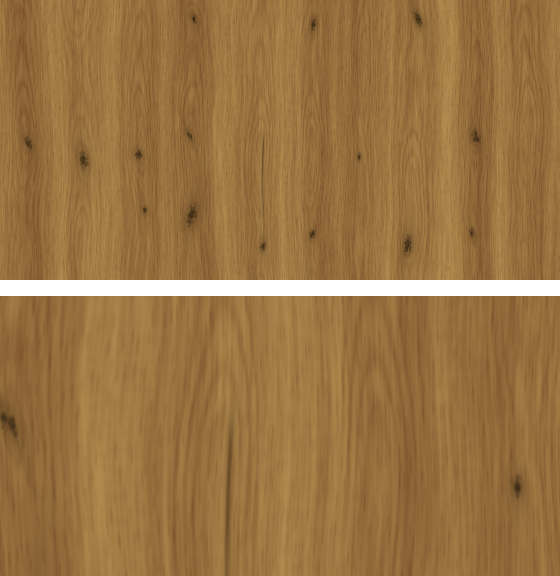
Top: the whole. Bottom: its middle third, enlarged.
This texture is drawn by a WebGL 2 fragment shader. Its source:

```glsl
#version 300 es
precision highp float;
// Oak veneer with upright grain: side by side strips, each with long oval
// growth rings around its heart line, ragged knots and faint cracks.
// Layered sines bend the strips; stretched cellular noise makes the fibres.
uniform vec2 u_resolution;
out vec4 fragColor;

#define STRIPS 5.0          // strips per canvas height
#define KNOT_ROWS 3.0       // knot slots per strip
#define KNOT_SHARE 0.66     // part of the slots holding a knot
#define CRACK_SHARE 0.22    // part of the strips with a crack
#define RING_DENSITY 82.0
#define RING_CONTRAST 1.15
#define FIBRE_CONTRAST 1.4
#define BAND_CONTRAST 1.0   // broad light and dark bands
#define WOOD vec3(0.612, 0.458, 0.254)
#define TONE_STEP vec3(0.046, 0.050, 0.031)
#define STAIN vec3(0.41, 0.29, 0.145)
#define KNOT_CORE vec3(0.23, 0.165, 0.085)

float hash(vec2 p) {
  vec3 q = fract(p.xyx * 0.1031);
  q += dot(q, q.yzx + 33.33);
  return fract((q.x + q.y) * q.z);
}

// Irregular wave in -1..1
float wave(float x, float seed) {
  return 0.5 * sin(x + seed) + 0.3 * sin(2.3 * x + 1.7 * seed)
       + 0.2 * sin(4.1 * x + 2.9 * seed);
}

// Distance to the nearest scattered point, about 0.5 on average
float cellular(vec2 p) {
  vec2 base = floor(p);
  float nearest = 4.0;
  for (int j = -1; j <= 1; j++) {
    for (int i = -1; i <= 1; i++) {
      vec2 cell = base + vec2(i, j);
      vec2 d = cell + vec2(hash(cell), hash(cell + 57.3)) - p;
      nearest = min(nearest, dot(d, d));
    }
  }
  return sqrt(nearest);
}

// x: push on the rings, y: stain around the knot, z: dark core
vec3 knots(vec2 q, float strip, float ragged, float splinter) {
  vec3 sum = vec3(0.0);
  for (int j = -1; j <= 1; j++) {
    float row = floor(q.y * KNOT_ROWS) + float(j);
    vec2 slot = vec2(strip, row) + 40.0;
    if (hash(slot) > KNOT_SHARE) continue;
    vec2 center = vec2((hash(slot + 11.0) - 0.5) * 0.035,
                       (row + 0.2 + 0.6 * hash(slot + 23.0)) / KNOT_ROWS);
    float scale = hash(slot + 31.0);
    float size = mix(0.008, 0.021, scale * scale);
    vec2 d = (q - center) / size;
    d.x += d.y * (hash(slot + 43.0) - 0.5) * 0.7;
    d.y *= mix(0.35, 0.8, hash(slot + 61.0));
    float r = length(d);
    float core = 1.0 - smoothstep(0.0, 1.35, r + 1.2 * (ragged - 0.4));
    float wisp = exp(-2.0 * d.x * d.x - 0.4 * abs(d.y));
    sum.x += 1.5 * size * exp(-0.11 * r * r);
    sum.y = max(sum.y, max(0.9 * exp(-0.35 * r * r), wisp * splinter * 1.7));
    sum.z = max(sum.z, core);
  }
  return sum;
}

void main() {
  vec2 p = gl_FragCoord.xy / u_resolution.y;

  // Gently bent strips: u counts strips, dx is the distance from the heart
  float u = p.x * STRIPS + 0.2 * wave(p.x * 4.0, 1.0)
          + 0.06 * wave(p.y * 4.0 + p.x * 3.0, 3.0);
  float strip = floor(u);
  float seed = 6.28 * hash(vec2(strip, 7.0));
  float dx = (fract(u) - 0.5) / STRIPS;
  float heart = 1.0 - smoothstep(0.3, 0.92, abs(dx) * 2.0 * STRIPS);

  // Fibres from fine to broad, pores and faint cross flecks
  float fibre = cellular(vec2(u * 42.0, p.y * 9.0));
  float streak = cellular(vec2(u * 13.0, p.y * 1.3) + 19.0);
  float band = cellular(vec2(u * 4.0, p.y * 0.6) + 211.0);
  float pore = 1.0 - smoothstep(0.06, 0.32, cellular(vec2(u * 28.0, p.y * 20.0) + 71.0));
  float fleck = cellular(vec2(u * 9.0, p.y * 75.0) + 133.0);
  float ragged = cellular(p * vec2(130.0, 70.0));

  // Growth rings: contours around a heart of changing depth
  vec3 knot = knots(vec2(dx, p.y), strip, ragged, fibre);
  float depth = 0.036 * (1.0 + wave(p.y * 3.4, seed));
  float radius = length(vec2(dx, depth)) - knot.x;
  radius += 0.004 * wave(radius * 70.0, seed) + 0.0008 * wave(p.y * 25.0 + dx * 40.0, seed);
  float ring = 0.5 + 0.5 * sin(6.2832 * radius * RING_DENSITY);
  ring = ring * ring - 0.375;
  float ringFade = heart * (0.65 + 0.35 * wave(radius * 45.0 + p.y * 3.0, seed));

  // Tone: pale strip borders, darker hearts
  float tone = BAND_CONTRAST * (0.85 * wave(u * 2.1 + 0.3 * sin(p.y * 2.0), 4.0)
                              - 1.0 * (heart - 0.5) + 1.5 * (band - 0.5))
             + 1.2 * (streak - 0.48)
             + FIBRE_CONTRAST * (fibre - 0.48)
             + 0.4 * (1.0 - heart) * (fleck - 0.48)
             - 0.6 * (pore - 0.15)
             - RING_CONTRAST * ring * ringFade;
  vec3 color = WOOD + TONE_STEP * clamp(tone, -2.6, 1.7);

  // Cracks run beside the heart line, broken and fading along it
  float offset = dx - 0.012 - 0.0015 * wave(p.y * 9.0, seed);
  float crack = step(hash(vec2(strip, 91.0)), CRACK_SHARE)
              * exp(-offset * offset / 0.000012)
              * smoothstep(-0.3, 0.6, wave(p.y * 5.0, seed + 2.0));
  color = mix(color, STAIN * 0.9, crack * clamp(0.2 + fibre, 0.0, 0.8));

  // Knots
  color = mix(color, STAIN, 0.75 * clamp(knot.y, 0.0, 1.0));
  color = mix(color, KNOT_CORE, 0.9 * knot.z);
  fragColor = vec4(color, 1.0);
}
```
